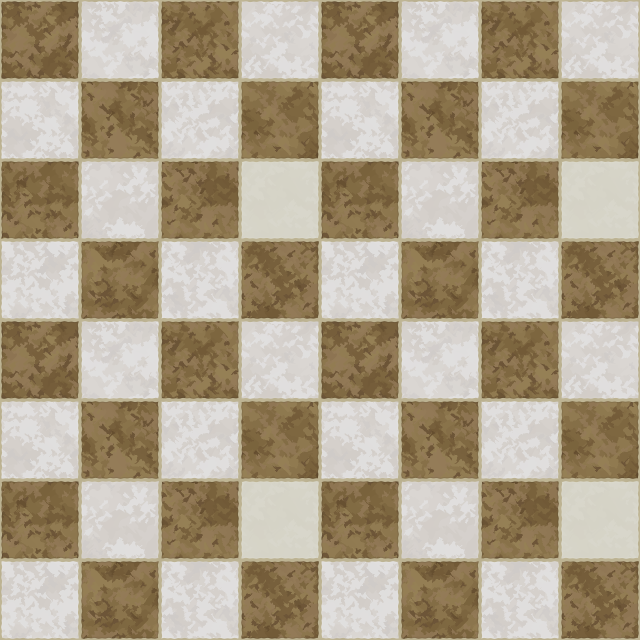
Give the GLSL for this pattern, as a WebGL 1 fragment shader.

```glsl
precision highp float;
// Checkerboard of worn brown and off-white stone tiles with thin sand grout.
// Ragged cellular patches, flat inside each cell, mottle the stone at two scales;
// tile variation recurs every four tiles, so the 8 by 8 board wraps.
uniform vec2 u_resolution;

float hash(vec2 p) {
  vec3 q = fract(p.xyx * vec3(0.1031, 0.1030, 0.0973));
  q += dot(q, q.yzx + 33.33);
  return fract((q.x + q.y) * q.z);
}

vec2 hash2(vec2 p) {
  return vec2(hash(p + 3.7), hash(p + 91.3));
}

// Nearest cell of a warped point grid: x = random value, y = slow clustering, both 0..1
vec2 patches(vec2 p) {
  p += 0.30 * sin(p.yx * 2.3 + vec2(0.0, 1.7));
  p += 0.16 * sin(p.yx * 5.9 + p * 1.3 + vec2(2.1, 0.4));
  p += 0.07 * sin(p.yx * 13.0 - p * 4.0);
  vec2 base = floor(p), nearest = base;
  float best = 9.0;
  for (int j = -1; j <= 1; j++) {
    for (int i = -1; i <= 1; i++) {
      vec2 cell = base + vec2(float(i), float(j));
      vec2 d = cell + hash2(cell) - p;
      float dist = dot(d, d);
      if (dist < best) {
        best = dist;
        nearest = cell;
      }
    }
  }
  float cluster = sin(nearest.x * 0.55 + 1.6 * sin(nearest.y * 0.37))
                + sin(nearest.y * 0.61 + 1.4 * sin(nearest.x * 0.43));
  return vec2(hash(nearest + 17.0), 0.5 + 0.25 * cluster);
}

vec3 brownStone(float broad, vec2 fine, float wear) {
  vec3 color = mix(vec3(0.475, 0.385, 0.235), vec3(0.585, 0.500, 0.335),
                   smoothstep(0.15, 0.85, broad));
  float spot = 0.5 * fine.x + 0.5 * fine.y;
  color = mix(color, vec3(0.580, 0.480, 0.350), 0.75 * step(0.70 - 0.14 * wear, spot));
  color = mix(color, vec3(0.430, 0.335, 0.205), 0.70 * step(spot, 0.24 + 0.12 * wear));
  return mix(color, vec3(0.350, 0.260, 0.155), 0.65 * step(0.95 - 0.06 * wear, fine.x));
}

vec3 whiteStone(float broad, vec2 fine, float wear) {
  vec3 color = mix(vec3(0.825, 0.805, 0.785), vec3(0.855, 0.840, 0.825),
                   smoothstep(0.2, 0.9, broad));
  float spot = 0.5 * fine.x + 0.5 * fine.y;
  color = mix(color, vec3(0.885, 0.880, 0.880), 0.85 * step(0.68 - 0.17 * wear, spot));
  return mix(color, vec3(0.800, 0.785, 0.780), 0.50 * step(spot, 0.12 + 0.12 * wear));
}

vec3 board(vec2 uv) {
  vec2 grid = uv * 8.0;
  vec2 id = mod(floor(grid), 4.0);
  vec2 local = fract(grid) - 0.5;
  float wear = hash(id * 7.3 + 5.1);

  // Mottling, placed differently on each tile
  vec2 stone = local + 40.0 * hash2(id * 3.1 + 1.0);
  vec2 broadCell = patches(stone * 7.0);
  vec2 fine = patches(stone * 16.0);
  float broad = mix(broadCell.x, broadCell.y, 0.5);

  // Chipped tile outline
  vec2 ragged = local + 0.003 * sin(local.yx * 29.0 + wear * 40.0)
                      + 0.003 * sin(local.yx * 71.0 + wear * 90.0);
  vec2 inset = 0.5 - abs(ragged);
  float edge = min(inset.x, inset.y);
  float rim = 1.0 - smoothstep(0.024, 0.042, edge);

  vec3 tile;
  if (mod(id.x + id.y, 2.0) > 0.5) {
    tile = brownStone(broad, fine, wear);
    tile *= 1.0 - 0.10 * rim;
  } else {
    // One pale tile in each block is smoother and faintly green
    float pale = step(2.5, id.x) * step(abs(id.y - 1.0), 0.5);
    tile = whiteStone(broad, fine, wear * (1.0 - pale));
    tile = mix(tile, vec3(0.835, 0.830, 0.770), 0.75 * pale);
    tile += 0.015 * rim;
  }

  // Grout with a slow wrapping tint
  vec2 wave = sin(6.28318 * (uv * 22.0 + 0.3 * sin(6.28318 * uv.yx * 6.0)));
  vec3 grout = vec3(0.740, 0.702, 0.575) + 0.012 * wave.x * wave.y;
  return mix(grout, tile, smoothstep(0.017, 0.025, edge));
}

void main() {
  // Four samples per pixel smooth the patch borders
  vec3 sum = vec3(0.0);
  for (int j = 0; j < 2; j++) {
    for (int i = 0; i < 2; i++) {
      vec2 offset = 0.5 * vec2(float(i), float(j)) - 0.25;
      sum += board((gl_FragCoord.xy + offset) / u_resolution);
    }
  }
  gl_FragColor = vec4(sum * 0.25, 1.0);
}
```
